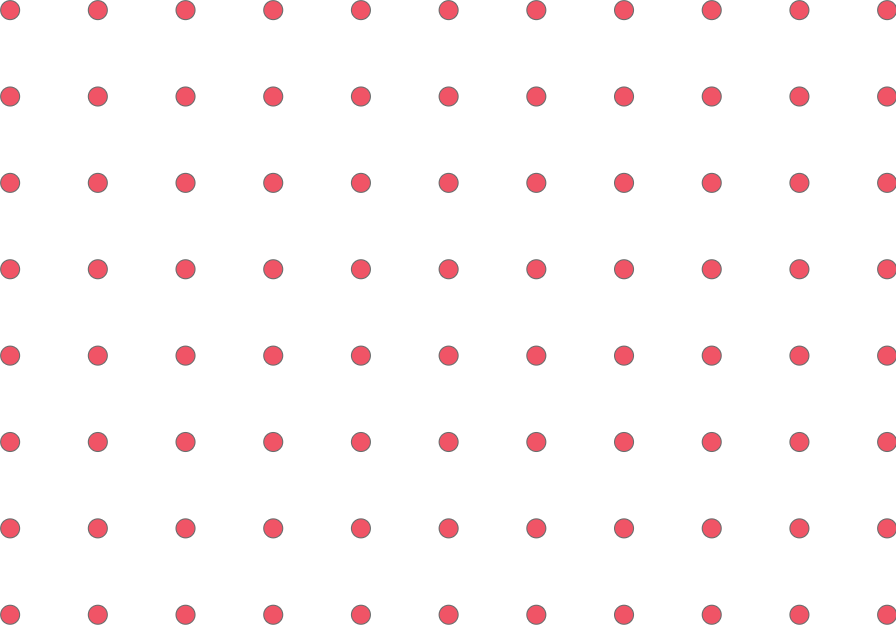
Reproduce this pattern procedurally as a WebGL 1 fragment shader.

```glsl
precision highp float;
// Grid of small coral dots with thin grey outlines on white, 11 across and 8 down.

uniform vec2 u_resolution;

// Offset from the nearest dot centre; the first dot sits in the top left corner.
vec2 offsetInCell(vec2 p) {
  vec2 spacing = vec2(0.09788, 0.0964);
  return (fract((p - 0.0113) / spacing + 0.5) - 0.5) * spacing;
}

// Antialiased disc coverage from the distance to its centre.
float discCoverage(float dist, float radius, float pixel) {
  return clamp((radius - dist) / pixel + 0.5, 0.0, 1.0);
}

void main() {
  // Canvas width is one unit, measured from the top left corner.
  float pixel = 1.0 / u_resolution.x;
  vec2 p = vec2(gl_FragCoord.x, u_resolution.y - gl_FragCoord.y) * pixel;
  float dist = length(offsetInCell(p));

  // Outline disc first, then the fill on top.
  vec3 color = vec3(1.0);
  color = mix(color, vec3(0.42, 0.43, 0.43), discCoverage(dist, 0.0112, pixel));
  color = mix(color, vec3(0.94, 0.33, 0.40), discCoverage(dist, 0.0100, pixel));

  gl_FragColor = vec4(color, 1.0);
}
```
